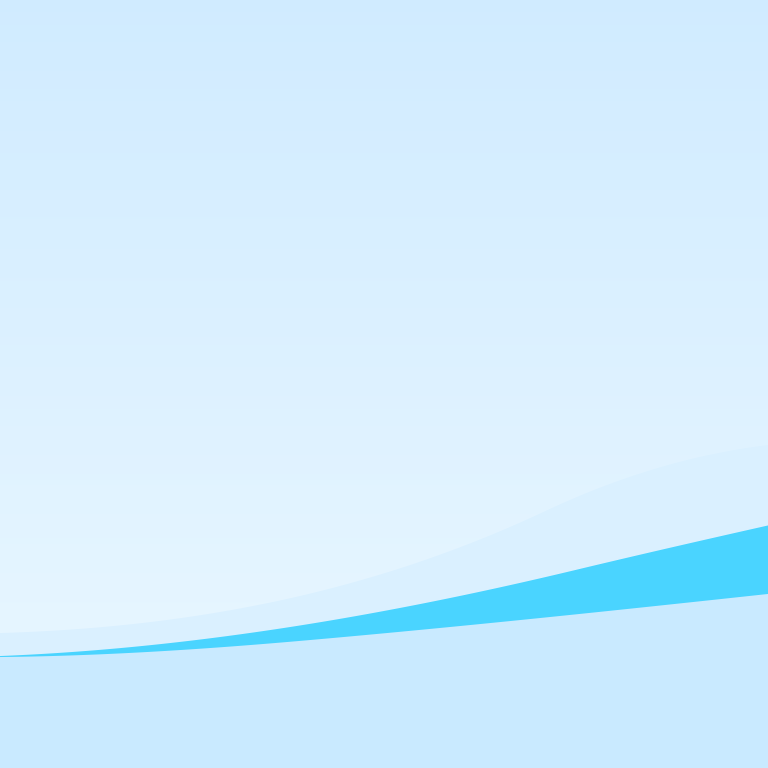
Write a WebGL 2 fragment shader that draws this background.

```glsl
#version 300 es
precision highp float;
// Draws a pale blue sky gradient above three smooth, rising waves.

uniform vec2 u_resolution;
out vec4 fragColor;

const vec3 SKY_TOP = vec3(0.816, 0.922, 1.0);
const vec3 SKY_LOW = vec3(0.918, 0.969, 1.0);
const vec3 MIST = vec3(0.855, 0.941, 1.0);
const vec3 CYAN = vec3(0.290, 0.831, 1.0);
const vec3 WATER = vec3(0.788, 0.918, 1.0);

// Cubic Hermite curve with end heights and end slopes over a given width
float hermite(float t, vec2 heights, vec2 slopes, float width) {
    float s = 1.0 - t;
    float ease = t * t * (3.0 - 2.0 * t);
    float bend = t * s * (s * slopes.x - t * slopes.y);
    return mix(heights.x, heights.y, ease) + width * bend;
}

// Two curves joined at the knee: values at the left, knee and right
float wave(float x, float knee, vec3 heights, vec3 slopes) {
    return x < knee
        ? hermite(x / knee, heights.xy, slopes.xy, knee)
        : hermite((x - knee) / (1.0 - knee), heights.yz, slopes.yz, 1.0 - knee);
}

// Paints everything below the crest with a one-pixel soft edge
vec3 fillBelow(vec3 base, vec3 color, float y, float crest, float pixel) {
    return mix(base, color, clamp((crest - y) / pixel + 0.5, 0.0, 1.0));
}

void main() {
    vec2 uv = gl_FragCoord.xy / u_resolution;
    float pixel = 1.0 / u_resolution.y;

    // Crests from back to front
    float mistCrest = wave(uv.x, 0.71, vec3(0.1758, 0.3346, 0.4206), vec3(0.03, 0.47, 0.12));
    float cyanCrest = wave(uv.x, 0.75, vec3(0.1458, 0.2580, 0.3158), vec3(0.04, 0.24, 0.225));
    float waterCrest = wave(uv.x, 0.40, vec3(0.1445, 0.1663, 0.2266), vec3(0.01, 0.088, 0.108));

    // Sky and layered waves
    vec3 color = mix(SKY_LOW, SKY_TOP, uv.y);
    color = fillBelow(color, MIST, uv.y, mistCrest, pixel);
    color = fillBelow(color, CYAN, uv.y, cyanCrest, pixel);
    color = fillBelow(color, WATER, uv.y, waterCrest, pixel);

    fragColor = vec4(color, 1.0);
}
```
